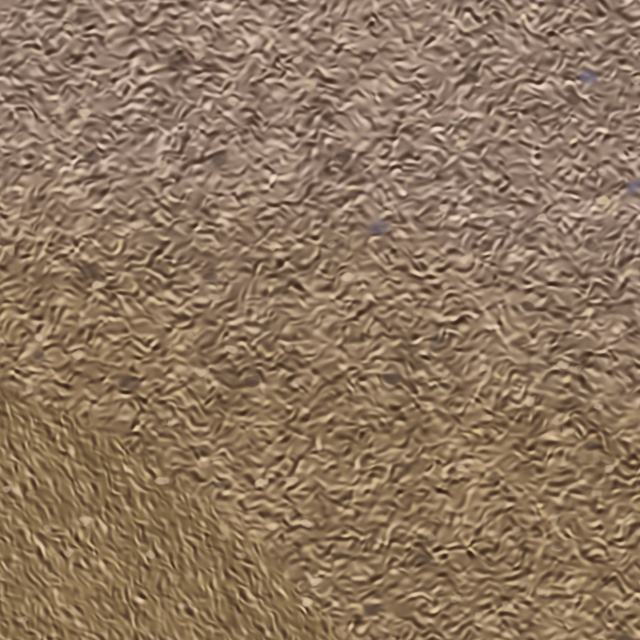
Reproduce this texture procedurally as a Shadertoy shader.

```glsl
// Worn gravel ground: short, crooked chips that lie mostly flat, mauve-grey above
// and ochre below, with a finer diagonal-grained bank in the lower left corner.
// Chips are summed oriented wavelets; gradient noise bends and tints them.

const float TAU = 6.2831853;

const vec3 GREY_GRAVEL  = vec3(0.575, 0.485, 0.428);
const vec3 OCHRE_GRAVEL = vec3(0.540, 0.440, 0.328);
const vec3 BANK_SOIL    = vec3(0.530, 0.430, 0.295);
const vec3 GREY_LIGHT   = vec3(0.830, 0.740, 0.675);
const vec3 OCHRE_LIGHT  = vec3(0.790, 0.690, 0.560);
const vec3 CREVICE      = vec3(0.315, 0.230, 0.165);
const vec3 PALE_STONE   = vec3(0.860, 0.770, 0.650);
const vec3 DARK_STONE   = vec3(0.320, 0.250, 0.215);
const vec3 BLUE_STONE   = vec3(0.420, 0.390, 0.480);

vec2 hash2(vec2 p) {
    vec3 q = fract(p.xyx * vec3(0.1031, 0.1030, 0.0973));
    q += dot(q, q.yzx + 33.33);
    return fract((q.xx + q.yz) * q.zy);
}

float cornerSlope(vec2 cell, vec2 offset) {
    float a = TAU * hash2(cell + 57.0).x;
    return dot(vec2(cos(a), sin(a)), offset);
}

float gradientNoise(vec2 p) {
    vec2 i = floor(p), f = p - i;
    vec2 w = f * f * f * (f * (f * 6.0 - 15.0) + 10.0);
    vec2 e = vec2(0.0, 1.0);
    float low  = mix(cornerSlope(i, f), cornerSlope(i + e.yx, f - e.yx), w.x);
    float high = mix(cornerSlope(i + e, f - e), cornerSlope(i + 1.0, f - 1.0), w.x);
    return mix(low, high, w.y);
}

// Scattered wavelets of mixed length and pitch, turned by angle plus jitter.
float chipRelief(vec2 p, float angle, float jitter, vec2 size) {
    vec2 home = floor(p);
    float sum = 0.0;
    for (int y = -1; y <= 1; y++)
    for (int x = -1; x <= 1; x++)
    for (int n = 0; n < 3; n++) {
        vec2 cell = home + vec2(x, y);
        vec2 seed = cell + float(n) * vec2(131.0, 71.0) + 300.0;
        vec2 d = p - cell - hash2(seed);
        vec2 traits = hash2(seed + 19.0);
        vec2 build = hash2(seed + 47.0);
        float a = angle + jitter * (traits.x - 0.5);
        vec2 along = vec2(cos(a), sin(a));
        vec2 q = vec2(dot(d, along), dot(d, vec2(-along.y, along.x)));
        vec2 s = q / (size * vec2(mix(0.65, 1.3, build.x), 1.0));
        float window = exp(-dot(s, s)) * smoothstep(1.0, 0.7, length(d));
        float pitch = mix(6.0, 11.0, build.y);
        sum += window * cos(pitch * q.y + TAU * traits.y);
    }
    return sum;
}

// Sparse uneven stones: x is coverage, y is a random value for the stone.
vec2 scatteredStones(vec2 p, float density, float radius) {
    vec2 home = floor(p);
    float wobble = 0.9 * radius * gradientNoise(p * 3.0);
    vec2 result = vec2(0.0);
    for (int y = -1; y <= 1; y++)
    for (int x = -1; x <= 1; x++) {
        vec2 cell = home + vec2(x, y);
        vec2 traits = hash2(cell + 811.0);
        vec2 d = (p - cell - hash2(cell + 433.0)) * vec2(0.8, 1.2);
        float r = radius * mix(0.6, 1.2, traits.y);
        float cover = smoothstep(r, r * 0.3, length(d) + wobble);
        cover *= step(traits.x, density);
        if (cover > result.x) result = vec2(cover, traits.y);
    }
    return result;
}

void mainImage(out vec4 fragColor, in vec2 fragCoord) {
    vec2 uv = fragCoord / iResolution.y;

    // Regions: the curved bank edge and the tilted change from grey to ochre
    float edge = 0.40 - 0.30 * uv.x - 0.80 * uv.x * uv.x;
    edge += 0.025 * gradientNoise(uv * 9.0);
    float bank = smoothstep(0.03, -0.03, uv.y - edge);
    float drift = 0.12 * gradientNoise(uv * 4.0 + 5.0);
    float grey = smoothstep(0.36, 0.75, uv.y + 0.20 * (uv.x - 0.5) + drift);

    // Chip relief: flat crooked chips, and finer slanted ones on the bank
    vec2 bend = vec2(gradientNoise(uv * 42.0), gradientNoise(uv * 42.0 + 91.0));
    vec2 bent = uv + 0.005 * bend;
    float flow = 0.10 + 0.9 * gradientNoise(uv * 9.0 + 23.0);
    float flatChips = chipRelief(bent * 43.0, flow, 1.7, vec2(0.42, 0.33));
    float bankChips = chipRelief(bent * 50.0 + 17.0, -0.90, 1.0, vec2(0.43, 0.31));
    float relief = mix(flatChips, 0.80 * bankChips, bank);
    relief += 0.20 * gradientNoise(uv * 90.0);
    relief *= 1.0 + 0.75 * gradientNoise(uv * 17.0 + 41.0);

    // Broad light and dark patches underneath the chips
    float patches = 0.50 * gradientNoise(uv * 26.0 + 73.0);
    patches += 0.35 * gradientNoise(uv * 13.0 + 37.0);
    relief += patches * mix(1.0, 0.6, bank);
    relief *= 0.92 * inversesqrt(1.0 + 0.25 * relief * relief);

    // Colour: crevice to ground to lit chip
    vec3 ground = mix(mix(OCHRE_GRAVEL, GREY_GRAVEL, grey), BANK_SOIL, bank);
    ground *= 1.0 + 0.11 * gradientNoise(uv * 6.0 + 63.0);
    vec3 lit = mix(OCHRE_LIGHT, GREY_LIGHT, grey);
    lit.b -= 0.12 * max(gradientNoise(uv * 30.0 + 11.0), 0.0);
    vec3 shade = CREVICE + grey * vec3(0.015, 0.015, 0.035);
    vec3 color = mix(ground, lit, max(relief, 0.0));
    color = mix(color, shade, max(-relief, 0.0));

    // Stray stones: small pale ones and a few larger dark or bluish ones
    vec2 pale = scatteredStones(uv * 26.0, 0.22, 0.24);
    vec3 paleTint = mix(PALE_STONE, lit, 0.5 * grey);
    color = mix(color, paleTint, pale.x * mix(0.25, 0.85, pale.y * pale.y));
    vec2 dark = scatteredStones(uv * 12.0 + 7.0, 0.25, 0.18);
    vec3 stone = mix(DARK_STONE, BLUE_STONE, grey * step(0.85, dark.y));
    color = mix(color, stone, 0.65 * dark.x * (1.0 - bank));

    fragColor = vec4(clamp(color, 0.0, 1.0), 1.0);
}
```
